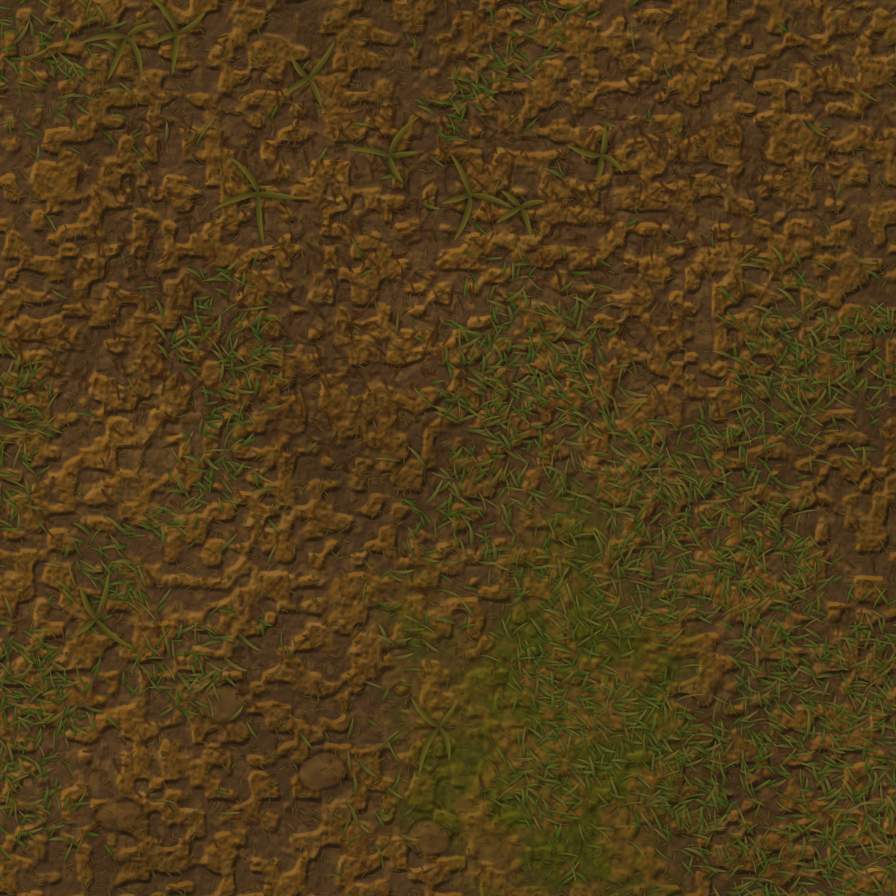
A three.js fragment shader for this texture:

```glsl
// Muddy forest floor with crumbly soil, a mossy patch, grass blades, dry straw and small weeds.
varying vec2 vUv;

vec3 hash3(vec2 p) {
  vec3 q = fract(p.xyx * vec3(0.1031, 0.1030, 0.0973));
  q += dot(q, q.yxz + 33.33);
  return fract((q.xxy + q.yzz) * q.zyx);
}

float noise(vec2 p) {
  vec2 i = floor(p), f = fract(p);
  f *= f * (3.0 - 2.0 * f);
  return mix(mix(hash3(i).x, hash3(i + vec2(1, 0)).x, f.x),
             mix(hash3(i + vec2(0, 1)).x, hash3(i + 1.0).x, f.x), f.y);
}

float fbm(vec2 p) {
  return (noise(p) * 4.0 + noise(p * 2.03 + 17.0) * 2.0 + noise(p * 4.1 + 41.0)) / 7.0;
}

// Soil relief: flat mud with raised, grainy crumbs.
float soilHeight(vec2 p) {
  vec2 warped = p + 0.008 * vec2(noise(p * 45.0), noise(p * 45.0 + 60.0));
  float crumbs = smoothstep(0.36, 0.7, noise(warped * vec2(62.0, 76.0)));
  float grain = noise(warped * 145.0 + 9.0) * 0.5 + noise(p * 290.0) * 0.28;
  return crumbs * 0.55 + grain * (0.45 + 0.55 * crumbs);
}

// Where each kind of blade grows: 0 grass, 1 dry straw, 2 loose flecks.
float growth(vec2 p, int kind) {
  if (kind == 2) return 0.45;
  if (kind == 1) return 0.1 + 0.75 * smoothstep(0.48, 0.64, fbm(p * 5.0 + 23.0)) * smoothstep(0.4, 0.6, p.y);
  float bareTrack = smoothstep(0.04, 0.15, abs(p.x - 0.29 - 0.2 * p.y));
  float lowland = (1.0 - smoothstep(0.6, 0.74, p.y)) * smoothstep(-0.02, 0.16, p.y + 0.12 * step(0.5, p.x));
  float core = 1.0 - smoothstep(0.05, 0.24, length((p - vec2(0.7, 0.26)) * vec2(1.0, 0.8)));
  float patches = smoothstep(0.43, 0.62, fbm(p * 8.0 + 3.0) + 0.14 * core);
  float strip = 1.0 - smoothstep(0.015, 0.05, abs(p.y - 0.87 - 0.9 * (p.x - 0.5)));
  strip *= smoothstep(0.46, 0.5, p.x) * (1.0 - smoothstep(0.64, 0.68, p.x));
  float corner = 1.0 - smoothstep(0.04, 0.16, length(p - vec2(0.03, 0.97)));
  return max(patches * bareTrack * lowland, max(strip * 0.8, corner * 0.45)) + 0.015;
}

// Curved tapering blade; returns cover, position along it, soft shadow and side.
vec4 blade(vec2 p, float angle, float size, float bend, float width, float blur) {
  vec2 dir = vec2(cos(angle), sin(angle));
  vec2 q = vec2(dot(p, dir), dot(p, vec2(-dir.y, dir.x))) / size;
  float t = clamp(q.x, 0.0, 1.0);
  float side = (q.y - bend * t * t) * size / sqrt(1.0 + 4.0 * bend * bend * t * t);
  float profile = width * 2.6 * sqrt(t) * (1.0 - t);
  float d = length(vec2(side, (q.x - t) * size));
  float cover = (1.0 - smoothstep(-blur, blur, d - profile)) * smoothstep(0.0, 0.4, profile / width);
  float shadow = (1.0 - smoothstep(0.0, width * 2.8, d)) * profile / width;
  return vec4(cover, t, shadow, side / width);
}

// One jittered grid of blades, painted over the ground.
void paintBlades(inout vec3 color, vec2 p, float cells, float seed, int kind) {
  vec2 g = p * cells;
  for (int y = -1; y <= 1; y++) for (int x = -1; x <= 1; x++) {
    vec2 cell = floor(g) + vec2(x, y);
    vec3 r = hash3(cell + seed * 17.3), s = hash3(cell + seed * 17.3 + 71.7);
    float angle = 1.0 + (s.x - 0.5) * (kind == 0 ? 4.2 : 6.3);
    float width = (kind == 0 ? 0.0017 : 0.0012) * cells * (0.7 + 0.6 * s.z);
    vec4 b = blade(g - cell - r.xy, angle, 0.45 + 0.4 * s.y, (s.z - 0.5) * 0.9, width, 0.001 * cells);
    if (b.x + b.z < 0.01 || r.z > growth((cell + r.xy) / cells, kind)) continue;
    vec3 tint = mix(vec3(0.27, 0.36, 0.10), vec3(0.45, 0.41, 0.17), s.y);
    if (kind == 1) tint = mix(vec3(0.39, 0.20, 0.09), vec3(0.30, 0.21, 0.10), s.y);
    if (kind == 2) tint = mix(vec3(0.38, 0.26, 0.08), vec3(0.44, 0.36, 0.16), s.y);
    tint *= 0.65 + 0.45 * b.y + 0.12 * clamp(b.w, -1.0, 1.0);
    color *= 1.0 - 0.3 * b.z;
    color = mix(color, tint, b.x * (kind == 0 ? 0.88 : 0.7));
  }
}

void main() {
  vec2 p = vUv;

  // Soil tones and light from the upper left.
  float height = soilHeight(p);
  float slope = height - soilHeight(p + vec2(-0.0018, 0.0032));
  float broad = fbm(p * 6.0 + 50.0);
  vec3 color = mix(vec3(0.29, 0.205, 0.115), vec3(0.36, 0.245, 0.09), smoothstep(0.25, 0.75, height));
  color = mix(color, vec3(0.40, 0.29, 0.14), 0.5 * smoothstep(0.55, 0.8, noise(p * 95.0 + 30.0)));
  color *= (0.82 + 0.36 * broad) * clamp(1.0 + slope * 1.0, 0.55, 1.4);

  // Mossy patch.
  float mossEdge = length((p - vec2(0.62, 0.19)) * vec2(1.25, 0.9)) + 0.25 * (fbm(p * 11.0) - 0.5);
  float moss = 1.0 - smoothstep(0.1, 0.24, mossEdge);
  vec3 mossColor = mix(vec3(0.38, 0.29, 0.09), vec3(0.25, 0.27, 0.05), smoothstep(0.38, 0.62, fbm(p * 32.0)));
  color = mix(color, mossColor * (0.78 + 0.4 * noise(p * 190.0) + 0.35 * slope), moss * 0.75);

  // Half-buried flat stones.
  for (int i = 0; i < 4; i++) {
    float n = float(i);
    vec2 d = p - vec2(0.13 + 0.115 * n, 0.03 + 0.2 * fract(n * 0.62 + 0.3));
    float rim = length(d * vec2(1.0, 1.35)) - 0.026 - 0.014 * (noise(p * 38.0) - 0.5);
    color *= 1.0 - 0.3 * (1.0 - smoothstep(0.0, 0.008, abs(rim)));
    vec3 stone = vec3(0.37, 0.26, 0.13) * (0.85 + 0.25 * noise(p * 110.0) + 6.0 * (d.y - d.x * 0.5));
    color = mix(color, stone, 0.75 * (1.0 - smoothstep(-0.004, 0.002, rim)));
  }

  // Loose flecks, dry straw, then grass on top.
  for (int i = 0; i < 3; i++) paintBlades(color, p, 58.0 + 7.0 * float(i), float(i) + 1.0, 2);
  for (int i = 0; i < 5; i++) paintBlades(color, p, 27.0 + 3.0 * float(i), float(i) + 11.0, 1);
  for (int i = 0; i < 11; i++) paintBlades(color, p, 22.0 + 1.3 * float(i), float(i) + 31.0, 0);

  // Star-shaped weeds with arching leaves, mostly in the upper part.
  for (int i = 0; i < 10; i++) {
    vec3 r = hash3(vec2(float(i) * 3.7, 5.0));
    vec2 center = vec2(0.08 + 0.62 * fract(float(i) * 0.618 + 0.1), i < 8 ? 0.74 + 0.23 * r.y : 0.05 + 0.36 * r.y);
    for (int k = 0; k < 4; k++) {
      vec3 s = hash3(vec2(float(i), float(k) + 20.0));
      float angle = r.z * 6.28 + float(k) * 1.57 + s.x * 0.7;
      vec4 leaf = blade(p - center, angle, 0.03 + 0.03 * s.y, (s.z - 0.5) * 1.0, 0.0034, 0.001);
      vec3 leafColor = mix(vec3(0.29, 0.27, 0.07), vec3(0.46, 0.41, 0.15), 0.5 + 0.5 * clamp(leaf.w, -1.0, 1.0));
      color *= 1.0 - 0.35 * leaf.z;
      color = mix(color, leafColor * (0.75 + 0.3 * leaf.y), leaf.x * 0.95);
    }
  }

  gl_FragColor = vec4(color, 1.0);
}
```
